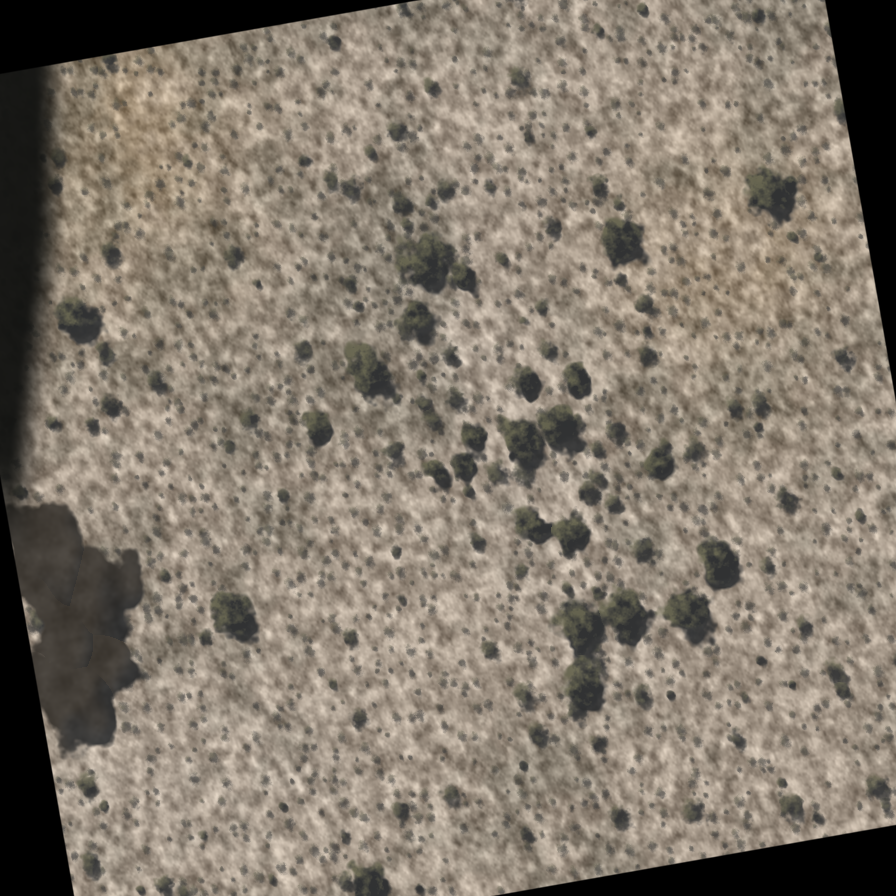
This texture is drawn by a WebGL 2 fragment shader. Its source:

```glsl
#version 300 es
precision highp float;
// Dry scrubland seen from above: a tilted square of grainy pale soil on black.
// Soil is stretched fractal noise; shrubs are jittered grid scatters with cast
// shade, thickest along a diagonal grove; a big dark canopy lies at the left.

#define TILT 0.1745
#define SHADE_DIR vec2(0.50, -0.866)
#define GRAIN_FREQ 92.0
#define GRAIN_CONTRAST 0.56
#define SOIL vec3(0.652, 0.60, 0.542)
#define OCHRE vec3(0.63, 0.55, 0.44)
#define PALE vec3(0.73, 0.685, 0.635)
#define SCRUB vec3(0.45, 0.43, 0.38)
#define LEAF vec3(0.37, 0.365, 0.295)
#define SHADE vec3(0.19, 0.195, 0.20)
#define CANOPY vec3(0.265, 0.245, 0.22)
#define DUSK vec3(0.075, 0.077, 0.07)

uniform vec2 u_resolution;
out vec4 fragColor;

vec2 hash2(vec2 p) {
  vec3 q = fract(p.xyx * vec3(0.1031, 0.1030, 0.0973));
  q += dot(q, q.yzx + 33.33);
  return fract((q.xx + q.yz) * q.zy);
}

float noise(vec2 p) {
  vec2 i = floor(p), f = fract(p);
  f = f * f * (3.0 - 2.0 * f);
  float low = mix(hash2(i).x, hash2(i + vec2(1, 0)).x, f.x);
  float high = mix(hash2(i + vec2(0, 1)).x, hash2(i + vec2(1, 1)).x, f.x);
  return mix(low, high, f.y);
}

// Three octaves, mean 0.5
float fbm(vec2 p) {
  float sum = 0.0, amp = 0.5;
  for (int k = 0; k < 3; k++) {
    sum += amp * noise(p);
    p = mat2(1.6, 1.2, -1.2, 1.6) * p + 17.3;
    amp *= 0.55;
  }
  return sum / 0.926;
}

// Coordinates across and along the direction of the shade
vec2 alongShade(vec2 p) {
  return vec2(dot(p, vec2(-SHADE_DIR.y, SHADE_DIR.x)), dot(p, SHADE_DIR));
}

float glow(vec2 p, vec2 centre, vec2 size) {
  vec2 d = (p - centre) / size;
  return exp(-dot(d, d));
}

// Closeness to the diagonal grove
float grove(vec2 p) {
  vec2 a = vec2(0.48, 0.68), ab = vec2(0.18, -0.36);
  float t = clamp(dot(p - a, ab) / dot(ab, ab), 0.0, 1.0);
  float d = length(p - a - ab * t) / 0.08;
  return exp(-d * d);
}

// One layer of shrubs; radius range and softness are in cells and radii
vec3 scatter(vec3 col, vec2 p, float cells, vec2 radii, float chance, float gather, float opacity, float soft) {
  vec2 g = p * cells, id = floor(g);
  float edge = 1.0 + 1.4 * (fbm(g * 3.0 + cells) - 0.5);
  float leaves = fbm(p * 120.0 + cells) - 0.5;
  float crown = 0.0, shade = 0.0, depth = 0.0;
  for (int k = 0; k < 9; k++) {
    vec2 cell = id + vec2(k % 3 - 1, k / 3 - 1);
    vec2 centre = cell + 0.2 + 0.6 * hash2(cell + cells);
    vec2 pick = hash2(cell * 1.7 + cells * 3.1 + 5.0);
    if (pick.x > chance + gather * grove(centre / cells)) continue;
    vec2 d = alongShade(g - centre) / mix(radii.x, radii.y, pick.y);
    float cover = 1.0 - smoothstep(edge - soft, edge + soft, length(d * vec2(1.1, 0.95)));
    if (cover > crown) {
      crown = cover;
      depth = d.y + 0.4 * d.x;
    }
    float shadeDist = length((d - vec2(0.0, 0.6)) * vec2(1.15, 0.9));
    shade = max(shade, 1.0 - smoothstep(edge - soft, edge + soft, shadeDist));
  }
  float lit = clamp(0.5 - 0.5 * depth + 2.4 * leaves, 0.0, 1.2);
  col = mix(col, SHADE * (1.0 + 0.3 * leaves), shade * opacity);
  return mix(col, mix(SHADE, LEAF, lit), crown * opacity);
}

vec3 ground(vec2 p) {
  float broad = fbm(p * 7.0 + 3.0), mottle = fbm(p * 30.0 + 40.0);
  float ochre = glow(p, vec2(0.13, 0.84), vec2(0.15, 0.20)) + 0.6 * glow(p, vec2(0.83, 0.70), vec2(0.14, 0.18));
  float pale = 0.6 * glow(p, vec2(0.22, 0.14), vec2(0.2, 0.12)) + 0.5 * grove(p);
  float scrub = smoothstep(0.45, 0.75, 0.5 * broad + 0.5 * mottle + 0.12 * p.y);
  vec3 col = mix(SOIL, OCHRE, clamp(ochre * (0.2 + 1.1 * mottle), 0.0, 0.75));
  col = mix(col, PALE, pale * mottle * 1.3);
  col = mix(col, SCRUB, 0.5 * scrub);
  // Tussock grain, drawn out along the shade
  float grain = fbm(alongShade(p) * vec2(1.15, 0.85) * GRAIN_FREQ);
  return col + (grain - 0.5) * GRAIN_CONTRAST * vec3(1.0, 0.98, 0.94);
}

// Large canopy of overlapping lobes
vec3 canopy(vec3 col, vec2 p) {
  vec2 q = p + 0.045 * (vec2(noise(p * 26.0), noise(p * 26.0 + 9.0)) - 0.5);
  float body = 9.0, depth = 0.0;
  for (int k = 0; k < 5; k++) {
    float t = float(k) / 4.0;
    vec2 centre = mix(vec2(0.06, 0.38), vec2(0.083, 0.225), t);
    centre.x += 0.042 * float(k % 2);
    vec2 d = alongShade(q - centre) * vec2(1.2, 0.85) / mix(0.054, 0.044, t);
    float dist = length(d);
    if (dist < body) {
      body = dist;
      depth = d.y + 0.5 * d.x;
    }
  }
  body += 0.4 * (fbm(p * 60.0) - 0.5);
  vec3 crown = mix(CANOPY, SHADE, 0.8 * smoothstep(0.1, 0.9, depth));
  crown += 0.12 * (fbm(p * 55.0 + 7.0) - 0.5);
  return mix(col, crown, 1.0 - smoothstep(0.9, 1.1, body));
}

void main() {
  vec2 p = gl_FragCoord.xy / u_resolution;
  vec3 col = ground(p);
  col = scatter(col, p, 82.0, vec2(0.18, 0.42), 0.24, 0.1, 0.36, 0.6);
  col = scatter(col, p, 37.0, vec2(0.16, 0.42), 0.10, 0.35, 0.68, 0.4);
  col = scatter(col, p, 18.0, vec2(0.24, 0.48), 0.03, 0.72, 0.93, 0.22);
  col = canopy(col, p);

  // Soft dark band on the upper left
  float rim = 0.028 + 0.032 * smoothstep(0.42, 0.8, p.y);
  float dusk = 1.0 - smoothstep(rim - 0.022, rim + 0.022, p.x);
  col = mix(col, DUSK, 0.97 * dusk * smoothstep(0.34, 0.5, p.y));

  // Tilted square frame
  vec2 axis = vec2(cos(TILT), sin(TILT));
  vec2 tilted = vec2(dot(p, axis), dot(p, vec2(-axis.y, axis.x)));
  vec2 off = abs(tilted - vec2(0.581, 0.404)) - 0.4995;
  float px = 1.0 / u_resolution.y;
  col *= 1.0 - smoothstep(-px, px, max(off.x, off.y));
  fragColor = vec4(clamp(col, 0.0, 1.0), 1.0);
}
```
